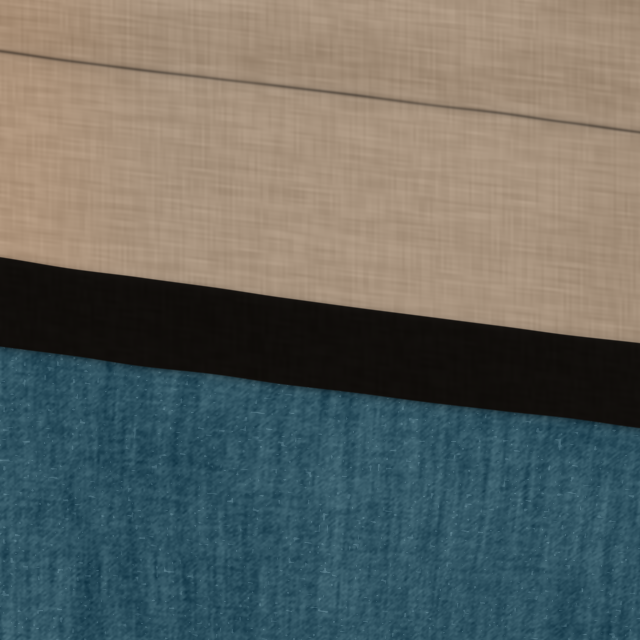
Write a WebGL 1 fragment shader that draws this texture.

```glsl
precision highp float;
// Layered cloth: seamed beige linen above a dark band and worn blue denim.

uniform vec2 u_resolution;

float hash(vec2 p) {
  vec3 q = fract(vec3(p.xyx) * 0.1031);
  q += dot(q, q.yzx + 33.33);
  return fract((q.x + q.y) * q.z);
}

float noise(vec2 p) {
  vec2 cell = floor(p);
  vec2 f = fract(p);
  f = f * f * (3.0 - 2.0 * f);
  return mix(mix(hash(cell), hash(cell + vec2(1.0, 0.0)), f.x),
             mix(hash(cell + vec2(0.0, 1.0)), hash(cell + 1.0), f.x), f.y);
}

// Sum of octaves, centred on zero.
float fbm(vec2 p) {
  float sum = 0.0;
  float gain = 0.5;
  for (int i = 0; i < 4; i++) {
    sum += gain * (noise(p) - 0.5);
    p = p * 2.03 + 17.1;
    gain *= 0.5;
  }
  return sum;
}

// Height of a gently wavering edge that falls from left to right.
float edgeHeight(float x, float start, float fall, float sag, float seed) {
  float waver = 0.004 * (noise(vec2(x * 9.0, seed)) - 0.5);
  return start - fall * x - sag * 4.0 * x * (1.0 - x) + waver;
}

// Noise stretched along the weft (x) and the warp (y).
float weave(vec2 p, float fine, float stretch) {
  float weft = noise(p * vec2(fine / stretch, fine));
  float warp = noise(p * vec2(fine, fine / stretch) + 41.0);
  return weft + warp - 1.0;
}

vec3 linen(vec2 p, float seam) {
  vec2 thread = vec2(p.x, p.y + 0.11 * p.x);
  float d = p.y - seam;
  float above = smoothstep(-0.002, 0.002, d);
  vec3 color = vec3(0.662, 0.581, 0.498);
  color += 0.035 * weave(thread, 230.0, 9.0);
  color += 0.035 * (noise(thread * vec2(16.0, 190.0)) - 0.5);
  color += 0.030 * fbm(p * vec2(3.0, 5.0));

  // Broad soft folds over the upper layer.
  float folds = fbm(vec2(thread.x * 2.5, thread.y * 22.0) + 8.0);
  color += above * (0.075 * folds - 0.012);
  color += vec3(0.018, -0.004, -0.018) * (1.0 - smoothstep(0.0, 0.3, p.x));
  color -= 0.025 * smoothstep(0.75, 1.0, p.x);

  // Rolled seam: lit lip, thin crease and a soft shadow around it.
  float crease = exp(-pow(d / 0.0026, 2.0));
  float shadow = exp(-abs(d) / 0.009);
  float lip = exp(-pow((d - 0.012) / 0.007, 2.0));
  float strength = 0.7 + 0.3 * noise(vec2(p.x * 18.0, 2.0));
  color *= 1.0 - strength * (0.33 * crease + 0.09 * shadow);
  return color + 0.022 * lip;
}

vec3 darkBand(vec2 p, float depth) {
  vec2 thread = vec2(p.x, p.y + 0.125 * p.x);
  float grain = weave(thread, 180.0, 4.0);
  float sheen = fbm(thread * vec2(3.0, 18.0));
  float rim = exp(-depth / 0.006);
  return vec3(0.063, 0.053, 0.043) + 0.009 * grain + 0.012 * sheen + 0.022 * rim;
}

vec3 denim(vec2 p, float depth) {
  float lean = p.x * (0.10 * p.y + 0.05 * noise(p * 4.0));
  vec2 thread = vec2(p.x - lean, p.y + 0.10 * p.x);
  float twill = noise(vec2(thread.x + thread.y, thread.x - thread.y) * vec2(95.0, 240.0));
  float streak = noise(thread * vec2(115.0, 9.0)) - 0.5;
  float slub = noise(thread * vec2(240.0, 30.0) + 7.0) - 0.5;
  float weft = noise(thread * vec2(25.0, 210.0) + 3.0) - 0.5;
  float patches = fbm(p * vec2(6.0, 4.5) + 5.0);
  float streakAmount = 0.45 + 0.9 * noise(p * vec2(5.0, 4.0) + 20.0);

  float tone = 0.48 + 0.48 * patches + 0.33 * streak * streakAmount;
  tone += 0.20 * slub + 0.17 * weft + 0.27 * (twill - 0.5);
  tone += 0.20 * (noise(thread * 260.0) - 0.5);
  vec3 color = mix(vec3(0.055, 0.195, 0.260), vec3(0.310, 0.455, 0.505), clamp(tone, 0.0, 1.0));

  // Pale isolated flecks where the weft shows through.
  float fleck = smoothstep(0.84, 0.98, noise(thread * vec2(170.0, 210.0) + 60.0));
  color += 0.10 * fleck;
  return color * (1.0 - 0.38 * exp(-depth / 0.006));
}

void main() {
  vec2 p = gl_FragCoord.xy / u_resolution;
  float soft = 0.0015;

  // Boundaries from top to bottom.
  float seam = edgeHeight(p.x, 0.919, 0.124, 0.0, 3.0);
  float bandTop = edgeHeight(p.x, 0.598, 0.133, 0.004, 11.0);
  float bandBottom = edgeHeight(p.x, 0.457, 0.125, 0.001, 23.0);

  vec3 color = linen(p, seam);
  color *= 1.0 - 0.12 * exp(-max(p.y - bandTop, 0.0) / 0.005);
  vec3 band = darkBand(p, max(bandTop - p.y, 0.0));
  vec3 cloth = denim(p, max(bandBottom - p.y, 0.0));
  color = mix(band, color, smoothstep(-soft, soft, p.y - bandTop));
  color = mix(cloth, color, smoothstep(-soft, soft, p.y - bandBottom));
  gl_FragColor = vec4(clamp(color, 0.0, 1.0), 1.0);
}
```
